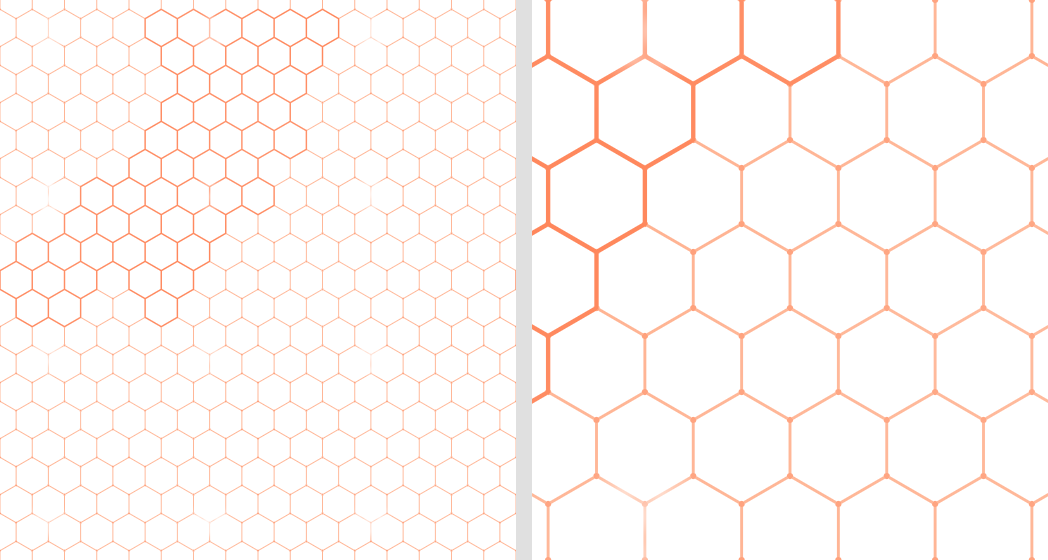
Left, the full canvas; right, a detail of the centre.
Write a Shadertoy shader that draws this pattern.

```glsl
// Fine coral honeycomb on white: 16 cells across and 20 staggered rows.
// Each pixel finds its hexagon and inks the six sides; a diagonal drift of
// cells is drawn heavier, and a sparse lattice of worn spots fades the lines.

const float COLS = 16.0;
const float ROWS = 20.0;               // even, so the stagger wraps
const float ROW_H = 0.8660254;         // row spacing in cell widths
const float VERTEX_R = 0.5773503;      // hexagon centre to corner
const float TAU = 6.2831853;

const vec3 PAPER = vec3(1.0);
const vec3 FINE_INK = vec3(1.0, 0.70, 0.57);
const vec3 HEAVY_INK = vec3(1.0, 0.53, 0.36);
const float FINE_WIDTH = 0.030;        // in cell widths
const float HEAVY_WIDTH = 0.045;
const float DOT_RADIUS = 0.032;
const float DOT_INK = 0.45;            // how far corner dots lean to heavy ink

const vec2 WEAR_START = vec2(1.5, 1.2);  // columns, rows from the top
const vec2 WEAR_STEP = vec2(5.0, 5.78);
const vec2 WEAR_LAST = vec2(2.0, 3.0);
const float WEAR_RADIUS = 0.68;

float hash(vec2 p) {
    return fract(sin(dot(p, vec2(127.1, 311.7))) * 437.58);
}

// Centre of the hexagon holding q, from two interleaved lattices.
vec2 hexCentre(vec2 q) {
    vec2 period = vec2(1.0, 2.0 * ROW_H);
    vec2 s = q / period;
    vec2 a = vec2(floor(s.x) + 0.5, floor(s.y + 0.5)) * period;
    vec2 b = vec2(floor(s.x + 0.5), floor(s.y) + 0.5) * period;
    return distance(q, a) < distance(q, b) ? a : b;
}

// Wrapped address: column in half steps, row counted from the top.
vec2 cellAddress(vec2 centre) {
    float column = floor(centre.x * 2.0 + 0.5) * 0.5;
    float row = ROWS - floor(centre.y / ROW_H + 0.5);
    return mod(vec2(column, row), vec2(COLS, ROWS));
}

// 1 for cells in the heavy diagonal drift, else 0.
float isHeavy(vec2 cell) {
    float c = cell.x, r = cell.y;
    if (r < 0.5 || r > 11.5) return 0.0;
    float left = 6.0 - 0.5 * abs(r - 3.0) - 0.4 * max(r - 4.0, 0.0);
    float right = 10.5 - 0.5 * r;
    if (abs(r - 6.0) == 1.0) right += 1.0;             // two jutting rows
    bool notch = r > 9.5 && abs(c - 3.5) < 0.6;
    bool inside = c > max(left, 0.4) - 0.05 && c < right + 0.05;
    return inside && !notch ? 1.0 : 0.0;
}

// Fading of the ink around the nearest worn spot.
float wear(vec2 q) {
    vec2 p = vec2(q.x, ROWS - q.y / ROW_H);
    vec2 spot = clamp(floor((p - WEAR_START) / WEAR_STEP + 0.5), vec2(0.0), WEAR_LAST);
    vec2 d = (p - WEAR_START - spot * WEAR_STEP) * vec2(1.0, ROW_H);
    float ragged = 0.75 + 0.25 * sin(d.x * 17.0 + spot.y) * sin(d.y * 13.0 + spot.x);
    float strength = mix(0.45, 0.9, hash(spot + 3.0));
    return strength * ragged * (1.0 - smoothstep(0.5, 1.0, length(d) / WEAR_RADIUS));
}

// Slow ink variation; whole periods make it wrap.
float inkDensity(vec2 uv) {
    float waves = sin(TAU * (2.0 * uv.x + uv.y)) + sin(TAU * (3.0 * uv.y - uv.x));
    return 0.95 + 0.025 * waves;
}

// Antialiased coverage for a signed distance.
float coverage(float d, float pixel) {
    return clamp(0.5 - d / pixel, 0.0, 1.0);
}

void mainImage(out vec4 fragColor, in vec2 fragCoord) {
    vec2 uv = fragCoord / iResolution.xy;
    vec2 q = uv * vec2(COLS, ROWS * ROW_H);
    float pixel = COLS / iResolution.x;

    vec2 centre = hexCentre(q);
    vec2 p = q - centre;
    float ownWeight = isHeavy(cellAddress(centre));
    float density = inkDensity(uv) * (1.0 - wear(q));
    vec3 col = PAPER;

    for (int i = 0; i < 6; i++) {
        // Side shared with one neighbour takes the heavier weight.
        float angle = float(i) * TAU / 6.0;
        vec2 dir = vec2(cos(angle), sin(angle));
        float weight = max(ownWeight, isHeavy(cellAddress(centre + dir)));
        float d = abs(0.5 - dot(p, dir));
        float line = coverage(d - 0.5 * mix(FINE_WIDTH, HEAVY_WIDTH, weight), pixel);
        vec3 ink = mix(FINE_INK, HEAVY_INK, weight);
        col = min(col, mix(PAPER, ink, line * density));

        // Denser ink at the corner.
        float corner = angle + TAU / 12.0;
        float dotDist = length(p - VERTEX_R * vec2(cos(corner), sin(corner)));
        float blob = coverage(dotDist - DOT_RADIUS, pixel);
        col = min(col, mix(PAPER, mix(FINE_INK, HEAVY_INK, DOT_INK), blob * density));
    }
    fragColor = vec4(col, 1.0);
}
```
